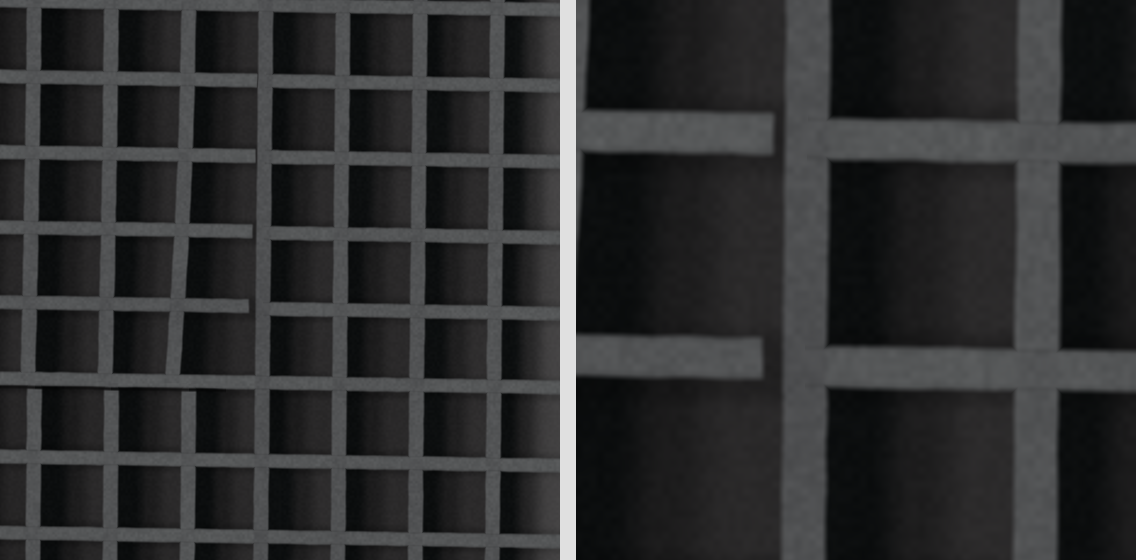
Left: the whole. Right: its middle third, enlarged.
Give the GLSL for this pattern, as a WebGL 2 fragment shader.

```glsl
#version 300 es
precision highp float;
// Worn grey lattice of square pigeonholes, slightly skewed, with loose slats at the upper left.
#define PITCH vec2(0.1379, 0.1357)
#define ORIGIN vec2(0.0613, 0.0010)
#define SKEW vec2(-0.0095, 0.0163)
#define BAR_HALF vec2(0.0132, 0.0124)
#define SOFTNESS 0.0026
#define MAIN_POST 3.0
#define MAIN_SHELF 5.0
#define GRAIN_SCALE 230.0
#define GRAIN_AMOUNT 0.055

uniform vec2 u_resolution;
out vec4 fragColor;

const vec3 HOLE_DARK = vec3(0.045, 0.053, 0.055);
const vec3 HOLE_MID = vec3(0.112, 0.110, 0.112);
const vec3 HOLE_LIGHT = vec3(0.168, 0.163, 0.165);
const vec3 BAR_SHADE = vec3(0.295, 0.298, 0.305);
const vec3 BAR_LIGHT = vec3(0.352, 0.360, 0.362);

float hash(vec2 p) {
  vec3 a = fract(p.xyx * 0.1031);
  a += dot(a, a.yzx + 33.33);
  return fract((a.x + a.y) * a.z);
}

float noise(vec2 p) {
  vec2 i = floor(p), f = fract(p);
  f = f * f * (3.0 - 2.0 * f);
  return mix(mix(hash(i), hash(i + vec2(1, 0)), f.x),
             mix(hash(i + vec2(0, 1)), hash(i + vec2(1, 1)), f.x), f.y);
}

// Centre of post k; the left panel leans above the main shelf and shifts below it.
float postX(float k, float y) {
  float x = k * PITCH.x;
  if (k >= MAIN_POST) return x;
  if (y > MAIN_SHELF * PITCH.y) return x + 0.0068;
  float lean = k == MAIN_POST - 1.0 ? 0.0225 : 0.005;
  return x - lean * pow(max(y, 0.0) / 0.66, 2.0);
}

// Coverage from a signed distance, negative inside.
float cover(float d) {
  float w = max(SOFTNESS, 0.75 / u_resolution.y);
  return 1.0 - smoothstep(-w, w, d);
}

void main() {
  vec2 uv = gl_FragCoord.xy / u_resolution;
  vec2 p = vec2(uv.x, 1.0 - uv.y);
  vec2 q = p - ORIGIN - SKEW * p.yx;
  q += 0.0012 * (vec2(noise(p * 45.0), noise(p * 45.0 + 70.0)) - 0.5);

  // Shelves: the left ones slip away from the main post with each row.
  float row = round(q.y / PITCH.y);
  bool leftPanel = q.x < MAIN_POST * PITCH.x;
  float slip = row < MAIN_SHELF ? pow(max(row, 0.0) / 4.0, 2.0) : 0.0;
  float shelfY = row * PITCH.y;
  if (leftPanel) shelfY -= 0.0045 * slip;
  if (row == MAIN_SHELF) shelfY -= 0.004;
  float dy = q.y - shelfY;
  float shelf = cover(abs(dy) - BAR_HALF.y);
  float shelfEnd = MAIN_POST * PITCH.x - BAR_HALF.x - 0.012 * slip;
  if (leftPanel && row < MAIN_SHELF && row > 0.0) shelf *= cover(q.x - shelfEnd);

  // Posts: find the pair on either side of this point.
  float k = floor(q.x / PITCH.x);
  if (q.x > postX(k + 1.0, q.y)) k += 1.0;
  else if (q.x < postX(k, q.y)) k -= 1.0;
  float left = postX(k, q.y), right = postX(k + 1.0, q.y);
  float postDist = min(q.x - left, right - q.x);
  float post = cover(postDist - BAR_HALF.x);
  float nearest = q.x - left < right - q.x ? k : k + 1.0;

  // Dark seam under the main shelf, where the lower left posts begin.
  float seam = 0.0;
  if (row == MAIN_SHELF && nearest < MAIN_POST) {
    seam = cover(abs(dy - BAR_HALF.y - 0.0028) - 0.0025);
    post *= 1.0 - 0.85 * seam;
  }

  // Holes: a shadowed left side stepping to a paler right side.
  float cellRow = floor(q.y / PITCH.y);
  float vary = hash(vec2(k + 9.0, cellRow + 4.0));
  float fx = (q.x - left - BAR_HALF.x) / (right - left - 2.0 * BAR_HALF.x);
  float fy = (fract(q.y / PITCH.y) - 0.09) / 0.82;
  float fold = 0.36 + 0.14 * vary - 0.10 * p.x;
  vec3 color = mix(HOLE_DARK, HOLE_MID, smoothstep(fold - 0.16, fold + 0.09, fx));
  color = mix(color, HOLE_LIGHT, smoothstep(fold + 0.12, fold + 0.42, fx));
  color *= 0.88 + 0.12 * vary + 0.12 * p.x;
  color *= mix(0.78, 1.0, smoothstep(0.0, 0.15, fy) * smoothstep(1.0, 0.85, fy));
  color *= mix(0.82, 1.0, smoothstep(0.0, 0.3, p.x + p.y * 0.6));
  color += 0.09 * smoothstep(0.91, 1.0, p.x);
  color += 0.018 * (noise(p * GRAIN_SCALE) - 0.5);

  // Bars: mottled paint, with posts a little darker than shelves.
  float grain = noise(p * GRAIN_SCALE) * 0.6 + noise(p * GRAIN_SCALE * 0.55 + 31.0) * 0.4;
  float tone = 0.42 + 0.35 * (noise(p * 9.0) - 0.5) + 0.25 * shelf * (1.0 - post);
  if (nearest == MAIN_POST) tone -= 0.2 * post;
  vec3 paint = mix(BAR_SHADE, BAR_LIGHT, clamp(tone, 0.0, 1.0));
  paint += GRAIN_AMOUNT * (grain - 0.5);
  paint *= 1.0 - 0.10 * smoothstep(0.55, 1.0, abs(dy) / BAR_HALF.y) * shelf * (1.0 - post);
  paint *= 1.0 - 0.10 * shelf * post * smoothstep(0.7, 1.0, abs(dy) / BAR_HALF.y);

  color = mix(color, paint, max(shelf, post));
  color *= 1.0 - 0.45 * seam;
  fragColor = vec4(color, 1.0);
}
```
